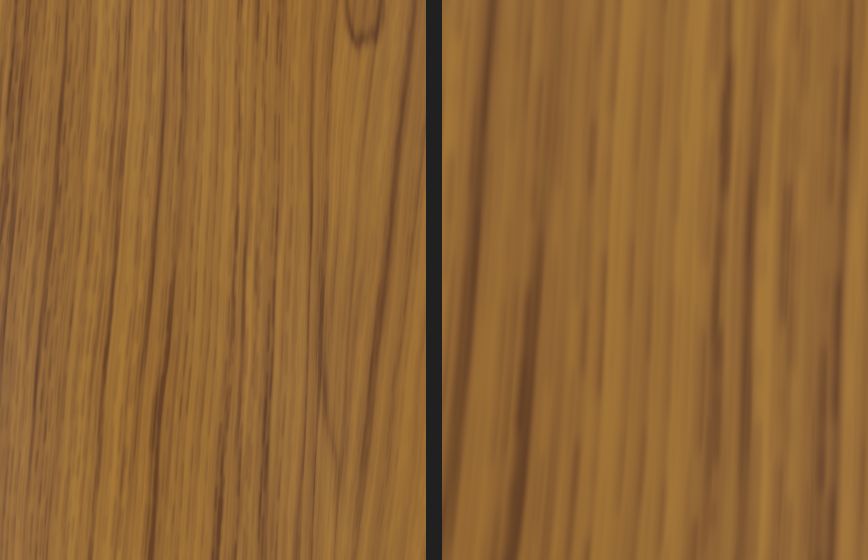
Left, the full canvas; right, a detail of the centre.
This texture is drawn by a WebGL 1 fragment shader. Its source:

```glsl
precision highp float;
// Teak-like wood board: leaning growth rings, fine streaks and broken pores.
// Each layer is 1D cellular noise across the grain, bent by layered sines;
// a flame figure and a knot shade the right side.

uniform vec2 u_resolution;

#define RING_COUNT 17.0
#define STREAK_COUNT 34.0
#define FINE_COUNT 72.0
#define PORE_COUNT 125.0
#define RING_DEPTH 0.66
#define STREAK_DEPTH 0.42
#define PORE_DEPTH 0.36
#define BASE_TONE 0.95
#define DARK_WOOD vec3(0.395, 0.255, 0.148)
#define MID_WOOD vec3(0.555, 0.383, 0.196)
#define LIGHT_WOOD vec3(0.65, 0.468, 0.216)
#define HAZE_TINT vec3(-0.006, 0.004, 0.03)

float hash(float n) {
  return fract(sin(n * 127.1 + 3.7) * 43758.5453);
}

float bell(float d, float width) {
  return exp(-d * d / (width * width));
}

// Straightens the grain: the lean changes across the board.
float grainCoord(vec2 uv) {
  float lean = mix(0.10, 0.05, smoothstep(0.1, 0.68, uv.x));
  lean += 0.095 * smoothstep(0.70, 0.84, uv.x);
  float sway = 0.004 * sin(uv.y * 5.0 + uv.x * 4.0)
             + 0.0012 * sin(uv.y * 17.0 + uv.x * 9.0);
  return uv.x + lean * (1.0 - uv.y) + sway;
}

// One wandering line per cell, sharp on the right and soft on the left.
float grainLines(float g, float y, float count, float width, float gaps, float gapRate) {
  float x = g * count;
  float dark = 0.0;
  for (int j = -1; j <= 1; j++) {
    float id = floor(x) + float(j);
    float a = hash(id + count);
    float b = hash(id * 1.7 + count + 5.3);
    float wander = 0.10 * sin(y * (3.0 + 5.0 * b) + 6.28 * a)
                 + 0.02 * sin(y * (21.0 + 9.0 * a) + 6.28 * b);
    float d = x - id - 0.2 - 0.6 * a - wander;
    float w = width * mix(0.7, 1.4, b) * (d < 0.0 ? 2.2 : 1.0);
    float wave = sin(y * gapRate * (0.6 + a) + 40.0 * b)
               + 0.6 * sin(y * gapRate * (1.7 + b) + 25.0 * a);
    float strength = mix(0.25, 1.0, b) * (1.0 - gaps * smoothstep(-0.9, 1.2, wave));
    dark = max(dark, strength * bell(d, w));
  }
  return dark;
}

// Slow changes of tone from band to band and along the board.
float bandTone(float g, float y) {
  return 0.5 * sin(g * 21.0 + 1.2 + 0.8 * y)
       + 0.4 * sin(g * 53.0 + 2.0 * sin(y * 2.3))
       + 0.3 * sin(g * 97.0 - 3.0 * y)
       + 0.2 * sin(g * 7.0 + y * 5.0);
}

// Brown flame closing to a tip low on the board, bounded by a heart line.
float flameShade(vec2 uv, float g) {
  float left = 0.752 + 0.035 * (1.0 - smoothstep(0.13, 0.36, uv.y))
             + 0.002 * sin(uv.y * 45.0);
  float reach = smoothstep(0.02, 0.2, uv.y) * (1.0 - smoothstep(0.42, 0.72, uv.y));
  float inside = smoothstep(left - 0.008, left + 0.008, uv.x)
               * (1.0 - smoothstep(0.965, 0.985, g));
  float core = 0.65 + 0.35 * sin(g * 130.0 + 2.0 * sin(uv.y * 6.0));
  float shade = 0.34 * inside * reach * core;
  shade += 0.32 * bell(uv.x - left, 0.012) * reach;
  float heart = g - 0.978;
  shade += 0.5 * bell(heart, heart < 0.0 ? 0.017 : 0.006);
  return shade;
}

// Rounded brown knot cut by the top edge.
float knotShade(vec2 uv) {
  vec2 q = (uv - vec2(0.855, 1.0)) / vec2(0.05, 0.09);
  float r = length(q) + 0.08 * sin(q.x * 5.0 + 1.0) + 0.03 * sin(q.x * 13.0 + q.y * 4.0);
  float rim = bell(r - 0.85, 0.2) * (1.0 - 0.4 * smoothstep(-0.6, 0.6, q.x));
  return 0.42 * rim + 0.28 * (1.0 - smoothstep(0.75, 1.1, r));
}

vec3 woodColor(float tone) {
  vec3 shade = mix(DARK_WOOD, MID_WOOD, clamp(tone * 2.0, 0.0, 1.0));
  return mix(shade, LIGHT_WOOD, clamp(tone * 2.0 - 1.0, 0.0, 1.0));
}

void main() {
  vec2 uv = gl_FragCoord.xy / u_resolution;
  float g = grainCoord(uv);

  // The right side is calmer than the finely striped left.
  float calm = smoothstep(0.66, 0.82, g);
  float rings = grainLines(g, uv.y, RING_COUNT, 0.075, 0.3, 5.0);
  float streaks = grainLines(g, uv.y, STREAK_COUNT, 0.14, 0.5, 7.0);
  float fine = grainLines(g, uv.y, FINE_COUNT, 0.18, 0.6, 11.0);
  float pores = grainLines(g, uv.y, PORE_COUNT, 0.26, 0.85, 44.0);

  float tone = BASE_TONE + 0.18 * bandTone(g, uv.y);
  tone -= RING_DEPTH * rings * mix(1.0, 0.7, calm);
  tone -= STREAK_DEPTH * (streaks + 0.8 * fine) * mix(1.0, 0.45, calm);
  tone -= PORE_DEPTH * pores * mix(1.0, 0.5, calm);
  tone -= 0.06 * calm + flameShade(uv, g) + knotShade(uv);

  // Greyish sheen, stronger toward the left edge.
  float haze = 0.3 + 0.4 * sin(uv.x * 9.0 + 1.5) * sin(uv.y * 4.0 + 0.6)
             + 0.6 * (1.0 - smoothstep(0.0, 0.2, uv.x));
  gl_FragColor = vec4(woodColor(tone) + HAZE_TINT * haze, 1.0);
}
```
